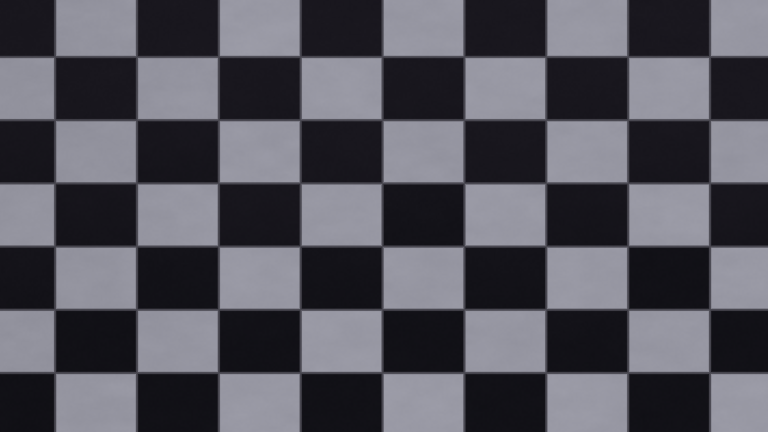
A WebGL 2 fragment shader for this pattern:

```glsl
#version 300 es
precision highp float;
// Checkerboard of wide dark and pale grey tiles parted by thin, soft grey joints.
// Tile parity picks the colour; distance to the nearest joint draws the lines,
// and hashed value noise adds faint stains, streaks and tone shifts per tile.

uniform vec2 u_resolution;
out vec4 fragColor;

// Lengths are fractions of the canvas height.
const vec2 TILE_SIZE = vec2(0.1895, 0.1463);
const vec2 GRID_ORIGIN = vec2(0.1276, 0.1366);
const float JOINT_HALF_WIDTH = 0.0025;
const float JOINT_SOFTNESS = 0.002;

const vec3 PALE = vec3(0.592, 0.592, 0.637);
const vec3 DARK_LOW = vec3(0.068, 0.066, 0.088);
const vec3 DARK_HIGH = vec3(0.098, 0.090, 0.118);
const vec3 JOINT = vec3(0.285, 0.280, 0.315);

// Integer hash of a lattice point, in 0..1.
float hash(vec2 cell) {
    uvec2 q = uvec2(ivec2(cell)) * uvec2(1597u, 3571u);
    uint n = (q.x ^ q.y) * 747796u + 28913u;
    n = (n ^ (n >> 15u)) * 277803u;
    n = (n ^ (n >> 13u)) * 668265u;
    n ^= n >> 16u;
    return float(n & 65535u) / 65535.0;
}

float valueNoise(vec2 p) {
    vec2 i = floor(p);
    vec2 f = fract(p);
    f = f * f * (3.0 - 2.0 * f);
    float low = mix(hash(i), hash(i + vec2(1.0, 0.0)), f.x);
    float high = mix(hash(i + vec2(0.0, 1.0)), hash(i + vec2(1.0)), f.x);
    return mix(low, high, f.y);
}

// Layered noise centred on zero.
float stains(vec2 p) {
    float sum = 0.0;
    float weight = 0.5;
    for (int octave = 0; octave < 4; octave++) {
        sum += weight * (valueNoise(p) - 0.5);
        p = p * 2.1 + 17.0;
        weight *= 0.5;
    }
    return sum;
}

// Distance to the closest joint centre line.
float jointDistance(vec2 grid, vec2 tileSize) {
    vec2 gap = (0.5 - abs(fract(grid) - 0.5)) * tileSize;
    return min(gap.x, gap.y);
}

vec3 tileColor(vec2 tile, vec2 p) {
    float isPale = mod(tile.x + tile.y, 2.0);
    float tone = hash(tile + 40.0) - 0.5;
    float wear = stains(p * vec2(16.0, 30.0) + tile * 7.0);

    // Dark tiles lift slightly toward the top of the canvas.
    float lift = smoothstep(0.2, 0.8, p.y + 0.25 * tone);
    vec3 dark = mix(DARK_LOW, DARK_HIGH, lift) + 0.008 * wear;
    vec3 pale = PALE + 0.016 * tone + 0.035 * wear;
    return mix(dark, pale, isPale);
}

void main() {
    vec2 p = gl_FragCoord.xy / u_resolution.y;
    vec2 grid = (p - GRID_ORIGIN) / TILE_SIZE;
    vec3 color = tileColor(floor(grid), p);

    // Joints, never sharper than a pixel.
    float soft = max(JOINT_SOFTNESS, 0.6 / u_resolution.y);
    float d = jointDistance(grid, TILE_SIZE);
    float inside = smoothstep(JOINT_HALF_WIDTH - soft, JOINT_HALF_WIDTH + soft, d);
    color = mix(JOINT, color, inside);

    // Slight falloff toward the left edge and fine grain.
    float across = gl_FragCoord.x / u_resolution.x;
    color *= mix(0.97, 1.0, smoothstep(0.0, 0.3, across));
    color += 0.006 * (valueNoise(p * 200.0) - 0.5);
    fragColor = vec4(color, 1.0);
}
```
